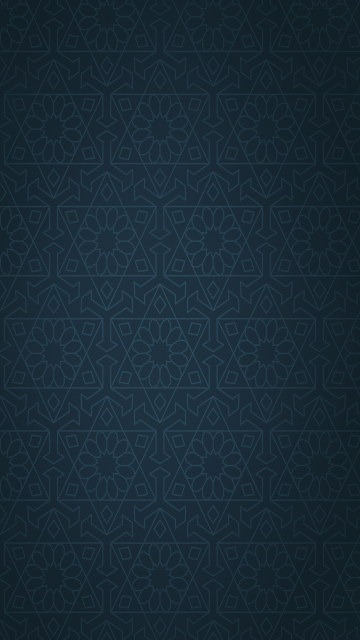
Write a Shadertoy shader that draws this pattern.

```glsl
// Dark blue wall of twelve-petal rosettes on a stretched hexagonal lattice, joined by
// outlined three-armed stems. Each cell is folded into one mirror wedge, where a few
// line segments give the whole motif; a soft vignette and faint grain shade it.

#define PERIOD 0.2954               // rosette spacing in canvas widths
#define STRETCH 1.218               // vertical stretch of the lattice
#define ANCHOR vec2(0.4444, 0.7963) // one rosette centre, in canvas widths
#define LINE_WIDTH 0.0095           // stroke width in lattice periods
#define GLOW_CENTRE vec2(0.42, 0.48)
#define CENTRE_COLOUR vec3(0.118, 0.194, 0.250)
#define EDGE_COLOUR vec3(0.066, 0.122, 0.152)
#define LINE_LIGHT vec3(0.056, 0.100, 0.112)
#define GRAIN 0.035

const float PI = 3.14159265;

float segment(vec2 p, vec2 a, vec2 b) {
    vec2 pa = p - a, ba = b - a;
    return length(pa - ba * clamp(dot(pa, ba) / dot(ba, ba), 0.0, 1.0));
}

vec2 hashGradient(vec2 cell) {
    vec3 h = fract(vec3(cell.xyx) * vec3(0.1031, 0.1030, 0.0973));
    h += dot(h, h.yzx + 33.33);
    float angle = 2.0 * PI * fract((h.x + h.y) * h.z);
    return vec2(cos(angle), sin(angle));
}

float gradientNoise(vec2 p) {
    vec2 i = floor(p), f = fract(p);
    vec2 u = f * f * f * (f * (f * 6.0 - 15.0) + 10.0);
    vec2 e = vec2(1.0, 0.0);
    float low = mix(dot(hashGradient(i), f), dot(hashGradient(i + e), f - e), u.x);
    float high = mix(dot(hashGradient(i + e.yx), f - e.yx),
                     dot(hashGradient(i + e.xx), f - e.xx), u.x);
    return mix(low, high, u.y);
}

// Offset from the nearest centre of a unit hexagonal lattice
vec2 nearestCentre(vec2 p) {
    vec2 size = vec2(1.0, sqrt(3.0));
    vec2 a = p - size * floor(p / size + 0.5);
    vec2 b = p - size * (floor(p / size) + 0.5);
    return dot(a, a) < dot(b, b) ? a : b;
}

// Half of one petal, with its axis along x
float petal(vec2 p) {
    vec2 neck = vec2(0.1256, 0.0336), shoulder = vec2(0.193, 0.0518);
    vec2 curve = vec2(0.247, 0.036);
    float d = segment(p, vec2(0.088, 0.0), neck);
    d = min(d, segment(p, neck, shoulder));
    d = min(d, segment(p, shoulder, curve));
    return min(d, segment(p, curve, vec2(0.276, 0.0)));
}

// Wedge from the cell edge's midpoint (0 degrees) to its corner (30 degrees)
float motif(vec2 p) {
    float radius = length(p);
    float angle = abs(mod(atan(p.y, p.x) + PI / 6.0, PI / 3.0) - PI / 6.0);
    vec2 q = radius * vec2(cos(angle), sin(angle));
    float petalAngle = abs(angle - PI / 12.0);
    float d = petal(radius * vec2(cos(petalAngle), sin(petalAngle)));

    // Six-pointed star around the rosette
    vec2 notch = vec2(0.463, 0.267), inner = vec2(0.308, 0.0);
    d = min(d, segment(q, notch, inner));
    d = min(d, segment(q, inner, vec2(0.231, 0.1335)));

    // Stem and its barbed end
    vec2 stemEnd = vec2(0.463, 0.098), barb = vec2(0.402, 0.066);
    d = min(d, segment(q, notch, stemEnd));
    d = min(d, segment(q, stemEnd, barb));
    d = min(d, segment(q, barb, vec2(0.5, 0.014)));

    // Kite inside each star point
    vec2 kiteSide = vec2(0.352, 0.140);
    d = min(d, segment(q, vec2(0.385, 0.222), kiteSide));
    return min(d, segment(q, kiteSide, vec2(0.268, 0.155)));
}

void mainImage(out vec4 fragColor, in vec2 fragCoord) {
    vec2 uv = fragCoord / iResolution.x;
    vec2 canvas = fragCoord / iResolution.xy;

    // Linework
    vec2 p = (uv - ANCHOR) / PERIOD;
    p.y /= STRETCH;
    float pixel = 1.0 / (iResolution.x * PERIOD);
    float d = motif(nearestCentre(p)) - 0.5 * LINE_WIDTH;
    float stroke = 1.0 - smoothstep(-0.6 * pixel, 0.6 * pixel, d);

    // Vignette with slow tonal drift
    float drift = gradientNoise(uv * 3.0);
    float shade = smoothstep(0.08, 0.68, length(canvas - GLOW_CENTRE) + 0.05 * drift);
    vec3 colour = mix(CENTRE_COLOUR, EDGE_COLOUR, shade);
    colour += LINE_LIGHT * stroke * mix(1.0, 0.5, shade) * (1.0 + 0.3 * drift);

    // Fine grain
    colour *= 1.0 + GRAIN * gradientNoise(uv * 140.0);
    fragColor = vec4(colour, 1.0);
}
```
